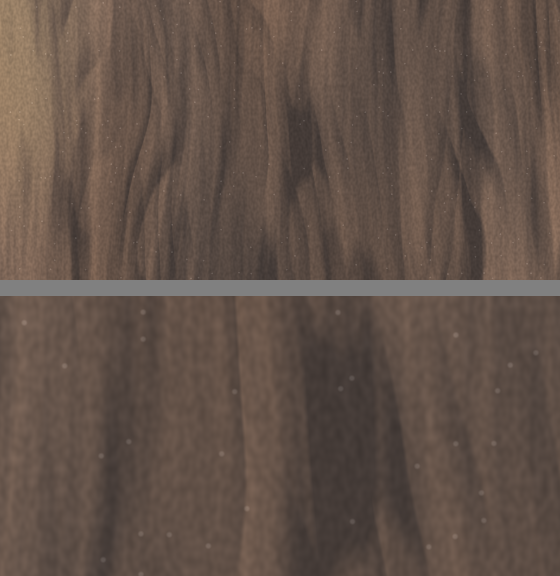
Top, the full canvas; bottom, a detail of the centre.
This texture is drawn by a WebGL 1 fragment shader. Its source:

```glsl
precision highp float;
// Dark walnut veneer with vertical grain and a golden sapwood edge at the left.
// Stretched gradient noise bends the fibres; contours of a noise field form
// one-sided growth veins, and fine noise adds fibres, pores and flecks.
uniform vec2 u_resolution;

const vec3 HEARTWOOD = vec3(0.268, 0.232, 0.217);
const vec3 TAN_WOOD = vec3(0.535, 0.430, 0.362);
const vec3 SAPWOOD = vec3(0.640, 0.540, 0.415);

float hash(vec2 cell) {
  vec3 h = fract(cell.xyx * vec3(0.1031, 0.1030, 0.0973));
  h += dot(h, h.yzx + 33.33);
  return fract((h.x + h.y) * h.z);
}

vec2 gradientAt(vec2 cell) {
  float angle = 6.28319 * hash(cell);
  return vec2(cos(angle), sin(angle));
}

// Gradient noise, roughly -1 to 1
float noise(vec2 p) {
  vec2 i = floor(p);
  vec2 f = p - i;
  vec2 w = f * f * f * (f * (f * 6.0 - 15.0) + 10.0);
  vec2 e = vec2(1.0, 0.0);
  float low = mix(dot(gradientAt(i), f),
                  dot(gradientAt(i + e.xy), f - e.xy), w.x);
  float high = mix(dot(gradientAt(i + e.yx), f - e.yx),
                   dot(gradientAt(i + e.xx), f - e.xx), w.x);
  return 1.4 * mix(low, high, w.y);
}

// Noise drawn out along the grain, with a separate pattern per seed
float streak(vec2 p, float across, float along, float seed) {
  return noise(p * vec2(across, along) + seed * vec2(17.3, 9.7));
}

float band(float x, float centre, float width) {
  float d = (x - centre) / width;
  return exp(-d * d);
}

// Let the fibres wander sideways
vec2 bendGrain(vec2 p) {
  float sway = 0.085 * streak(p, 1.3, 0.8, 1.0)
             + 0.022 * streak(p, 4.0, 1.9, 2.0)
             + 0.005 * streak(p, 14.0, 5.0, 3.0);
  return vec2(p.x + sway, p.y);
}

// Dark lines with a soft side and a crisp side
float growthVeins(vec2 p, float density, float seed) {
  float phase = p.x * density + 3.0 * streak(p, 2.3, 0.65, seed)
              + 0.35 * streak(p, 9.0, 1.8, seed + 1.0);
  float s = fract(phase);
  float line = smoothstep(0.4, 0.88, s) * (1.0 - smoothstep(0.9, 1.0, s));
  return line * smoothstep(-0.15, 0.45, streak(p, 4.5, 1.3, seed + 2.0));
}

// Tapering dark patches
float flames(vec2 p) {
  float body = streak(p, 8.0, 1.35, 11.0) + 0.3 * streak(p, 26.0, 2.2, 12.0);
  return smoothstep(0.12, 0.42, body);
}

// Broad light and dark regions across the board
float regions(float x) {
  return 0.25 * band(x, 0.0, 0.48) - 0.12 * band(x, 0.72, 0.17)
       - 0.21 * band(x, 1.36, 0.28) + 0.16 * band(x, 1.85, 0.26);
}

float woodTone(vec2 q) {
  float tone = 0.58 + regions(q.x);
  tone += 0.36 * streak(q, 5.0, 0.7, 21.0);
  tone += 0.22 * streak(q, 15.0, 1.1, 22.0);
  tone += 0.13 * streak(q, 42.0, 1.6, 23.0);
  tone += 0.08 * streak(q, 95.0, 3.0, 24.0);
  tone -= 0.42 * growthVeins(q, 5.0, 31.0);
  tone -= 0.26 * growthVeins(q, 11.0, 41.0);
  tone -= 0.30 * flames(q);
  return clamp(tone, 0.0, 1.1);
}

// Sparse round pale flecks
float flecks(vec2 p) {
  vec2 cell = floor(p);
  vec2 centre = 0.3 + 0.4 * vec2(hash(cell + 7.1), hash(cell + 53.7));
  float spot = 1.0 - smoothstep(0.08, 0.3, length(p - cell - centre));
  return spot * step(0.965, hash(cell + 91.3));
}

void main() {
  vec2 p = gl_FragCoord.xy / u_resolution.y;
  vec2 q = bendGrain(p);
  float tone = woodTone(q);
  vec3 colour = mix(HEARTWOOD, TAN_WOOD, tone);

  // Golden sapwood and a slight drift of warmth
  float gold = (1.0 - smoothstep(0.03, 0.40, q.x)) * smoothstep(0.0, 0.75, p.y);
  colour = mix(colour, SAPWOOD, 0.65 * gold * smoothstep(0.3, 0.9, tone));
  colour *= 1.0 + vec3(0.025, 0.0, -0.025) * streak(q, 3.0, 0.8, 51.0);

  // Fine pores and flecks
  float pores = 0.085 * streak(p, 118.0, 82.0, 61.0)
              + 0.055 * streak(p, 73.0, 38.0, 62.0);
  colour *= 1.0 + pores;
  colour += 0.09 * flecks(p * 64.0);
  gl_FragColor = vec4(colour, 1.0);
}
```
